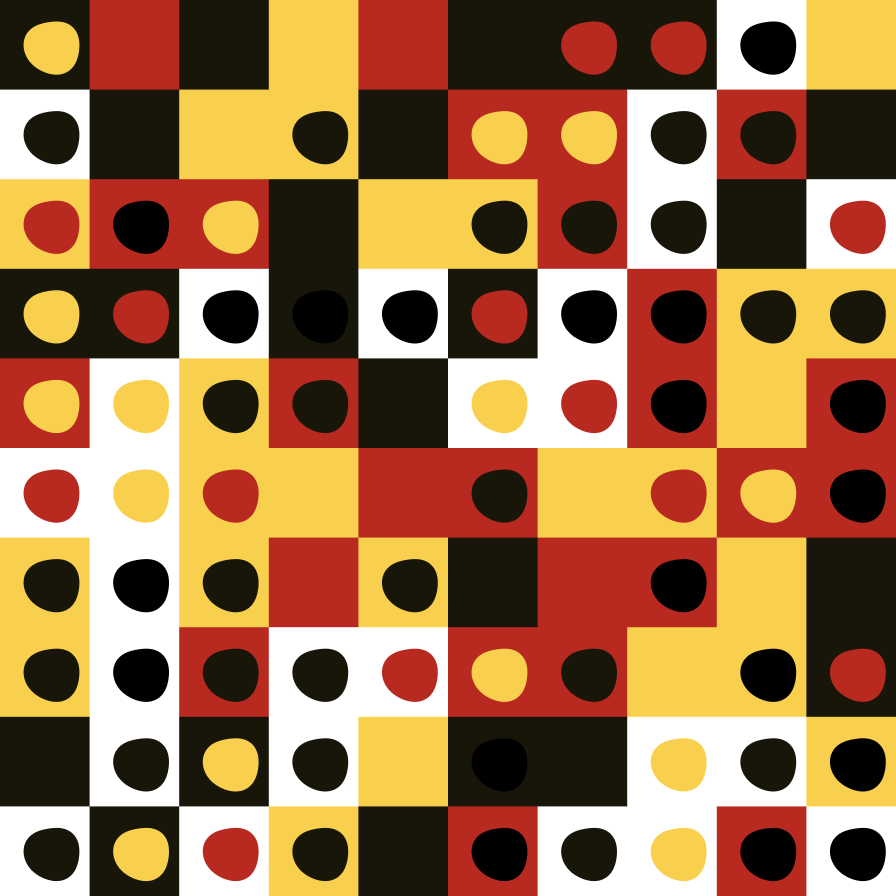
Reproduce this pattern procedurally as a Shadertoy shader.

```glsl
const vec3 WHITE = vec3(1.0);
const vec3 DARK = vec3(0.094, 0.086, 0.035);
const vec3 BLACK = vec3(0.0);
const vec3 RED = vec3(0.72, 0.16, 0.125);
const vec3 YELLOW = vec3(0.973, 0.815, 0.302);

float hash(vec2 p) {
    return fract(sin(dot(p, vec2(127.1, 311.7))) * 43758.5453);
}

vec3 tileColor(vec2 cell) {
    float h = hash(cell + 3.0);
    return h < 0.29 ? WHITE : h < 0.52 ? DARK : h < 0.73 ? YELLOW : RED;
}

// A dot sharing its tile's colour leaves the tile plain
vec3 dotColor(vec2 cell) {
    float h = hash(cell + vec2(41.0, 17.0));
    return h < 0.32 ? DARK : h < 0.52 ? BLACK : h < 0.77 ? YELLOW : RED;
}

// Lopsided round pebble, flattened at the lower left
float pebble(vec2 p) {
    float a = atan(p.y, p.x);
    float radius = 0.306
        + 0.0158 * cos(a - 0.65)
        + 0.0100 * cos(2.0 * a + 0.52)
        + 0.0128 * cos(3.0 * a - 2.52)
        - 0.0050 * cos(4.0 * a);
    return length(p) - radius;
}

void mainImage(out vec4 fragColor, in vec2 fragCoord) {
    float pixel = 10.0 / iResolution.y;
    vec2 p = fragCoord * pixel;
    vec2 cell = floor(p);

    // Tiles, blended across the nearest grid corner
    vec2 corner = floor(p + 0.5);
    vec2 w = clamp((p - corner) / pixel + 0.5, 0.0, 1.0);
    vec3 below = mix(tileColor(corner - 1.0), tileColor(corner - vec2(0.0, 1.0)), w.x);
    vec3 above = mix(tileColor(corner - vec2(1.0, 0.0)), tileColor(corner), w.x);
    vec3 color = mix(below, above, w.y);

    // One off-centre dot per tile
    float d = pebble(p - cell - vec2(0.573, 0.462));
    color = mix(color, dotColor(cell), clamp(0.5 - d / pixel, 0.0, 1.0));

    fragColor = vec4(color, 1.0);
}
```
